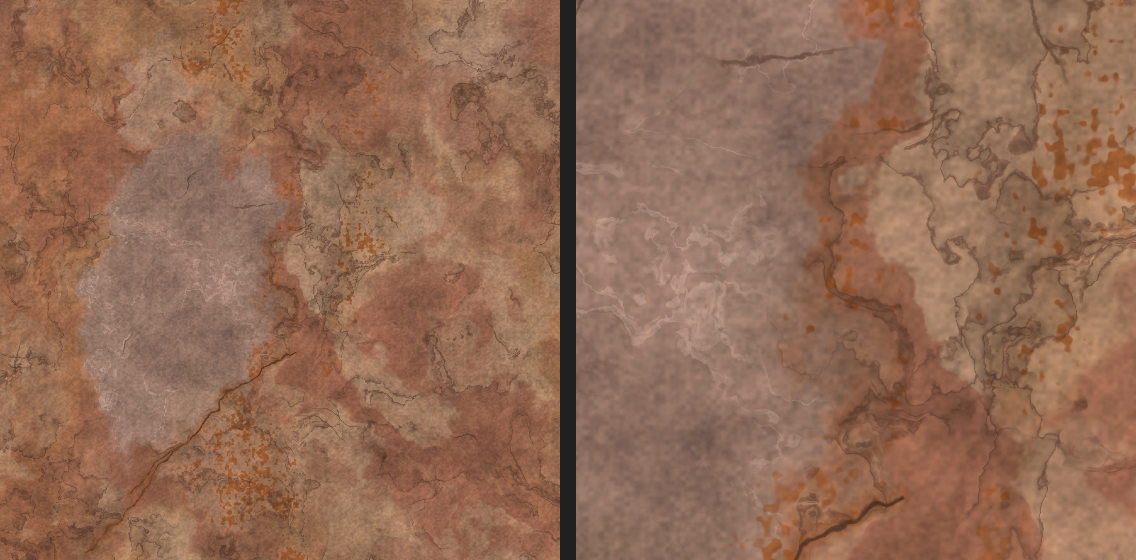
Left, the full canvas; right, a detail of the centre.
This texture is drawn by a three.js fragment shader. Its source:

```glsl
// Weathered sandstone slab: warped fbm colour fields carry a mauve plate and pale
// flakes, crossed by a red vein, rust-speckled columns and thin dark cracks.
// Shaded ledges, pale wrinkles, fine relief and grain finish the surface.
#define WARP 0.21
#define EDGE_WARP 0.06
#define MOTTLE 0.36
#define RELIEF 0.75
#define GRAIN 0.24
#define RUST_AMOUNT 0.8
#define CRACK_WIDTH 0.001
#define CRACK_COUNT 26

varying vec2 vUv;

const vec3 BROWN = vec3(0.60, 0.43, 0.33);
const vec3 PALE = vec3(0.67, 0.53, 0.42);
const vec3 RED_BROWN = vec3(0.55, 0.35, 0.27);
const vec3 OCHRE = vec3(0.62, 0.44, 0.31);
const vec3 MAUVE = vec3(0.57, 0.46, 0.41);
const vec3 ORANGE = vec3(0.61, 0.38, 0.26);
const vec3 RUST = vec3(0.54, 0.29, 0.13);
const vec3 CRACK = vec3(0.29, 0.19, 0.14);

float hash(vec2 p) {
  return fract(sin(dot(p, vec2(127.1, 311.7))) * 43758.5453);
}
float noise(vec2 p) {
  vec2 i = floor(p), f = fract(p);
  f = f * f * (3.0 - 2.0 * f);
  return mix(mix(hash(i), hash(i + vec2(1, 0)), f.x),
             mix(hash(i + vec2(0, 1)), hash(i + vec2(1, 1)), f.x), f.y);
}
float fbm(vec2 p) {
  float sum = 0.0, amp = 0.5;
  for (int i = 0; i < 6; i++) {
    sum += amp * noise(p);
    p = mat2(1.6, 1.2, -1.2, 1.6) * p + 7.3;
    amp *= 0.5;
  }
  return sum;
}
// Ellipses: flat-topped, and soft
float plate(vec2 p, float x, float y, float rx, float ry) {
  return 1.0 - smoothstep(0.88, 1.1, length((p - vec2(x, y)) / vec2(rx, ry)));
}
float glow(vec2 p, float x, float y, float rx, float ry) {
  vec2 d = (p - vec2(x, y)) / vec2(rx, ry);
  return exp(-dot(d, d));
}
float segment(vec2 p, vec2 a, vec2 b) {
  vec2 ab = b - a;
  return length(p - a - ab * clamp(dot(p - a, ab) / dot(ab, ab), 0.0, 1.0));
}
float line(float d, float width) {
  return 1.0 - smoothstep(width * 0.4, width * 2.0, d);
}
// Short cracks: steep on the left, falling diagonals on the right
float scatteredCracks(vec2 p) {
  float mask = 0.0;
  for (int i = 0; i < CRACK_COUNT; i++) {
    float k = float(i);
    vec2 c = vec2(hash(vec2(k, 1.7)), hash(vec2(k, 5.3)));
    float angle = mix(1.6, -0.7, smoothstep(0.1, 0.6, c.x)) + 1.3 * (hash(vec2(k, 9.1)) - 0.5);
    vec2 arm = vec2(cos(angle), sin(angle)) * mix(0.02, 0.09, hash(vec2(k, 3.9)));
    float fade = 1.0 - smoothstep(0.1, 1.0, length(p - c) / length(arm));
    mask = max(mask, fade * line(segment(p, c - arm, c + arm), CRACK_WIDTH));
  }
  return mask;
}
void main() {
  vec2 p = vUv;
  vec2 bend = vec2(fbm(p * 6.0), fbm(p * 6.0 + 17.0)) - 0.49;
  vec2 fine = vec2(fbm(p * 32.0), fbm(p * 32.0 + 19.0)) - 0.49;
  vec2 w = p + WARP * bend + EDGE_WARP * fine;
  float mid = fbm(p * 15.0 + 3.0) - 0.49;

  // Broad colour fields, then smaller blotches
  vec3 col = mix(BROWN, OCHRE, smoothstep(0.42, 0.58, fbm(w * 5.0 + 31.0)));
  col = mix(col, PALE, 0.7 * smoothstep(0.47, 0.62, fbm(w * 6.0 + 11.0)));
  col = mix(col, RED_BROWN, 0.8 * smoothstep(0.5, 0.62, fbm(w * 5.0 + 53.0)));
  col = mix(col, MAUVE, 0.7 * glow(w, 0.88, 0.88, 0.17, 0.11));
  float stain = 1.0 - smoothstep(0.04, 0.24, w.x);
  col = mix(col, ORANGE, 0.7 * stain * smoothstep(0.38, 0.58, fbm(w * vec2(9.0, 4.0) + 5.0)));
  float blotch = fbm(w * 14.0 + 40.0);
  col = mix(col, PALE, 0.5 * smoothstep(0.54, 0.66, blotch));
  col = mix(col, RED_BROWN, 0.5 * smoothstep(0.56, 0.68, 1.0 - blotch));

  // Mauve plate with pale wrinkles, and pale flakes
  float mauve = max(plate(w, 0.35, 0.52, 0.13, 0.29), plate(w, 0.29, 0.36, 0.14, 0.15));
  col = mix(col, MAUVE, 0.85 * mauve);
  float wrinkle = line(abs(fbm(w * vec2(15.0, 21.0)) - 0.5), 0.013);
  col += 0.07 * mauve * wrinkle * smoothstep(-0.12, 0.1, mid);
  float pale = max(plate(w, 0.555, 0.6, 0.058, 0.14), plate(w, 0.68, 0.66, 0.068, 0.06));
  pale = max(pale, max(plate(w, 0.25, 0.85, 0.055, 0.07), 0.7 * plate(w, 0.42, 0.19, 0.09, 0.14)));
  col = mix(col, mix(PALE, MAUVE, 0.3), 0.75 * pale);

  // Red vein with a pale lip above its lower reach
  vec2 bow = vec2(0.495, 0.52), fork = vec2(0.56, 0.39), knee = vec2(0.73, 0.2);
  float vein = min(segment(w, vec2(0.48, 0.7), bow), segment(w, bow, fork));
  vein = min(vein, min(segment(w, fork, knee), segment(w, knee, vec2(1.0, 0.02))));
  float lip = segment(w, fork + vec2(0.09, 0.0), knee + vec2(0.09, 0.03));
  col = mix(col, PALE, 0.7 * (1.0 - smoothstep(0.015, 0.035, lip)));
  float width = 0.017 + 0.026 * glow(p, 0.58, 0.35, 0.1, 0.1);
  col = mix(col, RED_BROWN, 0.85 * (1.0 - smoothstep(width, width + 0.007, vein)));

  // Rust columns: soft stain and dense specks
  float rust = glow(w, 0.61, 0.58, 0.03, 0.2) + glow(w, 0.455, 0.22, 0.03, 0.15);
  rust += 0.7 * glow(w, 0.45, 0.1, 0.11, 0.15) + 0.8 * glow(w, 0.49, 0.55, 0.02, 0.13);
  rust = min(1.0, rust + glow(w, 0.38, 0.95, 0.06, 0.09) + 0.8 * glow(w, 0.66, 0.93, 0.09, 0.09));
  float speck = 0.6 * noise(p * vec2(190.0, 140.0)) + 0.4 * noise(p * 310.0) + 0.8 * (mid + fine.y);
  col = mix(col, OCHRE * 0.94, 0.45 * rust);
  col = mix(col, RUST, RUST_AMOUNT * smoothstep(0.0, 0.2, speck - 0.83 + 0.36 * rust) * smoothstep(0.05, 0.4, rust));

  // Flake ledges: thin brown rims with a shadow on one side
  for (int i = 0; i < 3; i++) {
    float f = 5.0 + 6.0 * float(i), s = (fbm(w * f + 71.0) - 0.5) / f;
    float show = (1.0 - 0.8 * mauve) * smoothstep(0.46, 0.6, fbm(p * 8.0 + f));
    col = mix(col, RED_BROWN * 0.75, 0.5 * show * line(abs(s), 0.0008));
    col *= 1.0 - 0.14 * show * smoothstep(-0.0005, 0.0005, s) * (1.0 - smoothstep(0.0, 0.008, s));
  }
  // Long forked crack with a rusty rim, then the short cracks
  vec2 q = p + 0.35 * WARP * bend + 0.4 * EDGE_WARP * fine, turn = vec2(0.43, 0.32), branch = vec2(0.35, 0.21);
  float crack = min(segment(q, vec2(0.52, 0.385), turn), segment(q, turn, branch));
  crack = min(crack, min(segment(q, branch, vec2(0.24, 0.135)), segment(q, branch, vec2(0.14, 0.02))));
  col = mix(col, RUST, 0.4 * (1.0 - smoothstep(0.001, 0.012, crack)));
  col = mix(col, CRACK, clamp(0.65 + 2.0 * mid, 0.2, 0.9) * line(crack, CRACK_WIDTH * 1.2));
  col = mix(col, CRACK, 0.5 * scatteredCracks(q));

  // Mottling, side-lit relief and grain
  float slope = fine.x + 0.49 - fbm((p + vec2(-0.0015, 0.002)) * 32.0);
  float grain = 0.6 * noise(p * 330.0) + 0.4 * noise(p * 170.0 + 9.0) - 0.5;
  gl_FragColor = vec4(col * (1.0 + MOTTLE * (mid + 0.6 * fine.y) + RELIEF * slope + GRAIN * grain), 1.0);
}
```
